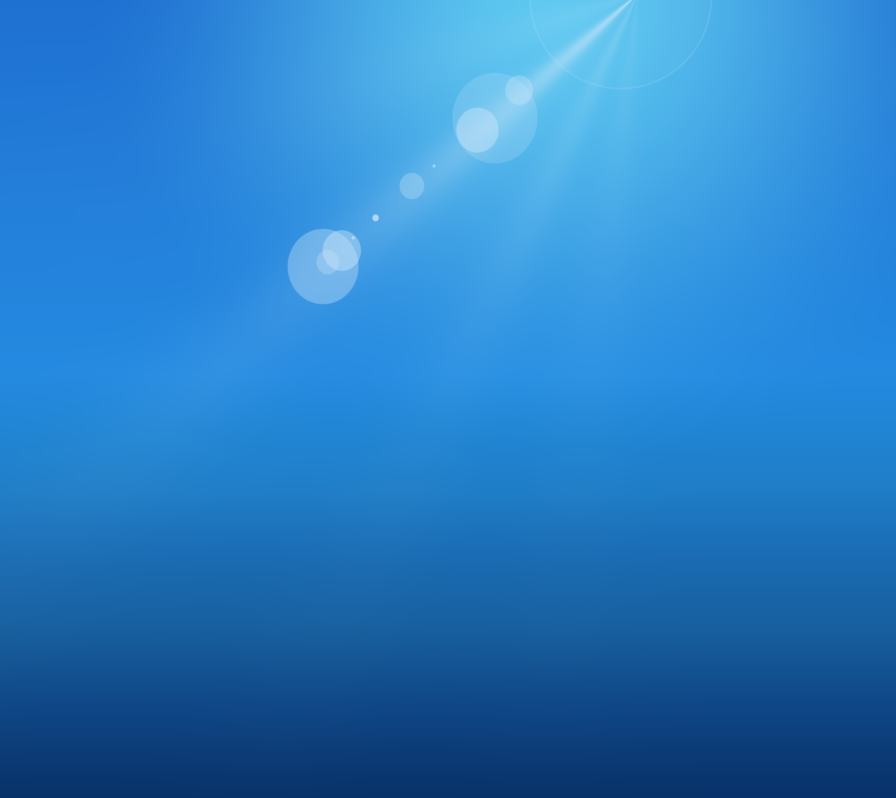
A Shadertoy shader for this background:

```glsl
// Deep blue water-like backdrop lit from the top by a sunbeam with lens flare discs.

const float ASPECT = 1.126;             // canvas width in units of its height
const vec2  SUN = vec2(0.802, 1.008);   // point the rays leave from
const float RAY_FADE = 3.4;
const vec3  RAY_COLOR = vec3(0.74, 0.88, 0.97);

const vec2  GLOW_CENTER = vec2(0.70, 1.0);
const float GLOW_RADIUS = 0.60;
const vec3  GLOW_COLOR = vec3(0.36, 0.78, 0.94);

const vec2  HALO_CENTER = vec2(0.780, 1.003);
const float HALO_RADIUS = 0.114;
const float HALO_FILL = 0.03;
const float HALO_RIM = 0.14;

const vec3  FLARE_COLOR = vec3(0.82, 0.91, 0.98);
const float FLARE_STRETCH = 1.06;       // discs are slightly taller than wide

// Vertical gradient: colour, height
const int STOP_COUNT = 8;
const vec4 STOPS[STOP_COUNT] = vec4[](
    vec4(0.03, 0.19, 0.41, 0.00),
    vec4(0.06, 0.28, 0.53, 0.12),
    vec4(0.09, 0.37, 0.62, 0.21),
    vec4(0.10, 0.42, 0.70, 0.30),
    vec4(0.12, 0.49, 0.78, 0.385),
    vec4(0.125, 0.52, 0.83, 0.46),
    vec4(0.14, 0.54, 0.88, 0.53),
    vec4(0.12, 0.44, 0.82, 1.00));

// Rays: angle left of straight down, angular width, strength
const int RAY_COUNT = 5;
const vec3 RAYS[RAY_COUNT] = vec3[](
    vec3(0.846, 0.085, 0.72),
    vec3(0.80, 0.22, 0.16),
    vec3(0.45, 0.09, 0.26),
    vec3(0.12, 0.10, 0.12),
    vec3(1.25, 0.17, 0.18));

// Flare discs: centre, radius, opacity
const int FLARE_COUNT = 10;
const vec4 FLARES[FLARE_COUNT] = vec4[](
    vec4(0.622, 0.852, 0.0535, 0.20),
    vec4(0.600, 0.837, 0.0265, 0.42),
    vec4(0.6525, 0.887, 0.0175, 0.32),
    vec4(0.5176, 0.767, 0.0155, 0.30),
    vec4(0.5455, 0.792, 0.0018, 0.60),
    vec4(0.472, 0.727, 0.0040, 0.75),
    vec4(0.406, 0.666, 0.0445, 0.36),
    vec4(0.4296, 0.686, 0.0240, 0.42),
    vec4(0.412, 0.6715, 0.0143, 0.28),
    vec4(0.444, 0.702, 0.0020, 0.60));

vec3 verticalGradient(float y) {
    vec3 color = STOPS[0].rgb;
    for (int i = 1; i < STOP_COUNT; i++) {
        float start = STOPS[i - 1].w;
        float t = clamp((y - start) / (STOPS[i].w - start), 0.0, 1.0);
        color = mix(color, STOPS[i].rgb, t);
    }
    return color;
}

float rayLight(vec2 p) {
    vec2 toSun = SUN - p;
    float angle = atan(toSun.x, toSun.y);
    float light = 0.0;
    for (int i = 0; i < RAY_COUNT; i++) {
        float offset = (angle - RAYS[i].x) / RAYS[i].y;
        light += RAYS[i].z * exp(-offset * offset);
    }
    return min(light * exp(-RAY_FADE * length(toSun)), 1.0);
}

float discMask(vec2 p, vec2 center, float radius, float blur) {
    float d = length((p - center) / vec2(1.0, FLARE_STRETCH)) - radius;
    return 1.0 - smoothstep(-blur, blur, d);
}

void mainImage(out vec4 fragColor, in vec2 fragCoord) {
    vec2 p = fragCoord / iResolution.xy * vec2(ASPECT, 1.0);
    float blur = 0.9 / iResolution.y;

    // Background and soft glow
    vec3 color = verticalGradient(p.y);
    float glow = 1.0 - smoothstep(0.0, GLOW_RADIUS, length(p - GLOW_CENTER));
    color = mix(color, GLOW_COLOR, glow);

    // Sun rays
    color = mix(color, RAY_COLOR, rayLight(p));

    // Faint halo around the sun
    float haloDistance = length(p - HALO_CENTER) - HALO_RADIUS;
    float fill = 1.0 - smoothstep(-blur, blur, haloDistance);
    float rim = 1.0 - smoothstep(0.0, 0.001 + blur, abs(haloDistance));
    color = mix(color, FLARE_COLOR, HALO_FILL * fill + HALO_RIM * rim);

    // Lens flare discs
    for (int i = 0; i < FLARE_COUNT; i++) {
        vec4 flare = FLARES[i];
        color = mix(color, FLARE_COLOR, flare.w * discMask(p, flare.xy, flare.z, blur));
    }

    fragColor = vec4(color, 1.0);
}
```
